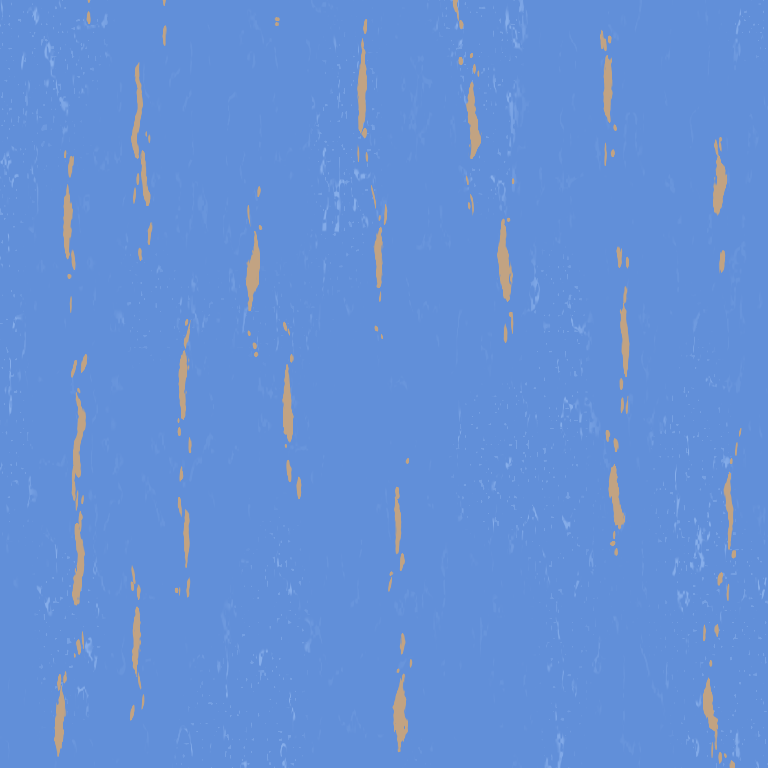
Reproduce this texture procedurally as a WebGL 1 fragment shader.

```glsl
precision highp float;
// Blue painted surface with ragged upright tan flakes, stray chips and faint pale scratches.
uniform vec2 u_resolution;

#define PAINT vec3(0.38, 0.56, 0.85)
#define BARE vec3(0.76, 0.64, 0.51)
#define SCRATCH vec3(0.66, 0.79, 0.98)
#define CELL vec2(0.143, 0.2)
#define FLAKE_CHANCE 0.56
#define FLAKE_WIDTH vec2(0.0042, 0.0078)
#define FLAKE_LENGTH vec2(0.032, 0.060)
#define CHIP_WIDTH vec2(0.0010, 0.0030)
#define CHIP_LENGTH vec2(0.003, 0.016)
#define CHIPS 6
#define RAGGEDNESS 1.1
#define SCRATCH_STRENGTH 0.42

float hash(vec2 p) {
  vec3 q = fract(vec3(p.xyx) * 0.1031);
  q += dot(q, q.yzx + 33.33);
  return fract((q.x + q.y) * q.z);
}

vec2 hash2(vec2 p) {
  return vec2(hash(p), hash(p + vec2(37.2, 91.7)));
}

float noise(vec2 p) {
  vec2 i = floor(p), f = fract(p);
  f = f * f * (3.0 - 2.0 * f);
  float low = mix(hash(i), hash(i + vec2(1.0, 0.0)), f.x);
  float high = mix(hash(i + vec2(0.0, 1.0)), hash(i + vec2(1.0, 1.0)), f.x);
  return mix(low, high, f.y);
}

// Approximate distance to an upright sliver with frayed sides
float sliver(vec2 p, float halfWidth, float halfLength, float fray) {
  float t = abs(p.y) / halfLength;
  float profile = sqrt(max(1.0 - t * t, 0.0));
  float overshoot = max(t - 1.0, 0.0) * halfLength;
  return abs(p.x) - halfWidth * (profile + RAGGEDNESS * fray) + overshoot;
}

// Nearest flake or chip among the neighbouring cells
float flakes(vec2 p) {
  float fray = 0.6 * noise(p * vec2(300.0, 55.0)) + 0.4 * noise(p * vec2(520.0, 190.0)) - 0.5;
  vec2 home = floor(p / CELL);
  float d = 1.0;
  for (int j = -1; j <= 1; j++) {
    for (int i = -1; i <= 1; i++) {
      vec2 id = home + vec2(float(i), float(j)) + 50.0;
      if (hash(id + 7.3) > FLAKE_CHANCE) continue;
      vec2 center = (id - 50.0 + 0.15 + 0.7 * hash2(id)) * CELL;
      vec2 q = p - center;
      vec2 size = hash2(id + 19.4);
      float halfWidth = mix(FLAKE_WIDTH.x, FLAKE_WIDTH.y, size.x);
      float halfLength = mix(FLAKE_LENGTH.x, FLAKE_LENGTH.y, size.y);

      // Main flake: slight bend and lean, uneven breadth
      float bend = 0.012 * (noise(vec2(id.x * 5.7 + id.y * 3.1, p.y * 22.0)) - 0.5);
      float lean = 0.08 * (hash(id + 4.6) - 0.5);
      float breadth = 0.55 + 0.7 * noise(vec2(id.y * 8.3 + id.x, p.y * 38.0));
      vec2 bent = vec2(q.x - bend - lean * q.y, q.y);
      d = min(d, sliver(bent, halfWidth * breadth, halfLength, fray));

      // Chips trailing above and below the flake
      for (int k = 0; k < CHIPS; k++) {
        vec2 seed = id + float(k + 1) * vec2(13.7, 5.9);
        vec2 place = hash2(seed);
        vec2 chip = hash2(seed + 61.5);
        float side = mod(float(k), 2.0) * 2.0 - 1.0;
        vec2 offset = vec2(0.018 * (place.x - 0.5), side * (halfLength + 0.065 * place.y));
        d = min(d, sliver(bent - offset, mix(CHIP_WIDTH.x, CHIP_WIDTH.y, chip.x),
                          mix(CHIP_LENGTH.x, CHIP_LENGTH.y, chip.y * chip.y), fray * 1.4));
      }
    }
  }
  return d;
}

// Broken hairlines along contours of stretched noise, gathered in patches
float scratches(vec2 p, float pixel) {
  float wander = noise(p * vec2(46.0, 11.0)) + 0.35 * noise(p * vec2(130.0, 45.0));
  float soft = 45.0 * pixel;
  float line = 1.0 - smoothstep(0.02, 0.02 + soft, abs(wander - 0.68));
  float patches = smoothstep(0.48, 0.72, noise(p * vec2(11.0, 5.0) + 23.0));
  float gaps = smoothstep(0.50, 0.68, noise(p * vec2(95.0, 38.0) + 71.0));
  float grain = smoothstep(0.25, 0.7, noise(p * vec2(420.0, 170.0)));
  float specks = smoothstep(0.86, 0.93, noise(p * vec2(330.0, 190.0) + 11.0));
  return max(line * gaps * grain * (0.25 + patches), specks * patches * 0.7);
}

void main() {
  float pixel = 1.0 / u_resolution.y;
  vec2 p = gl_FragCoord.xy * pixel;
  vec3 color = mix(PAINT, SCRATCH, SCRATCH_STRENGTH * scratches(p, pixel));
  float bare = 1.0 - smoothstep(-0.6 * pixel, 0.6 * pixel, flakes(p));
  color = mix(color, BARE, bare);
  gl_FragColor = vec4(color, 1.0);
}
```
